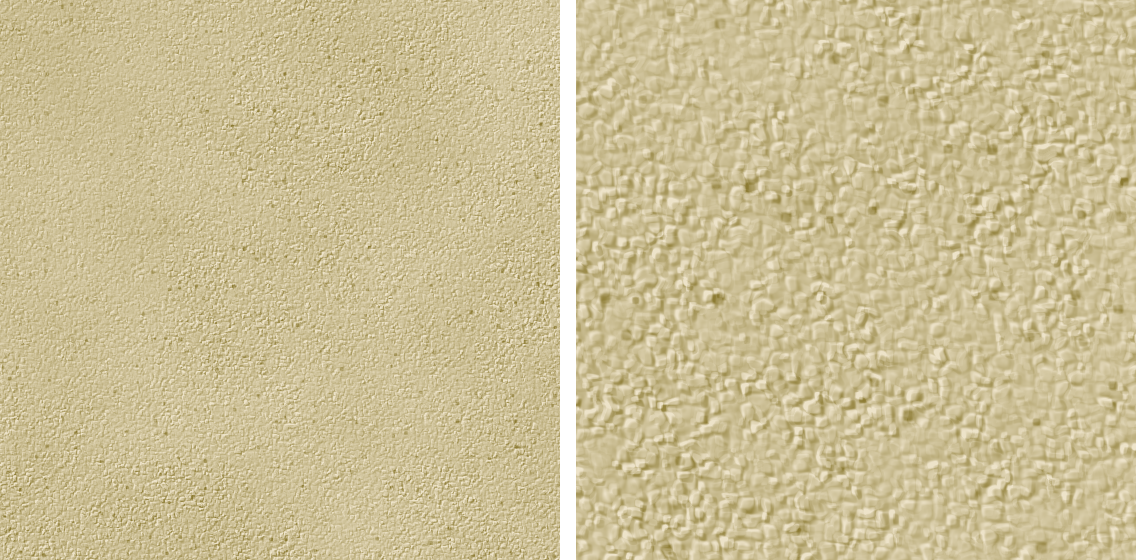
Left: the whole. Right: its middle third, enlarged.
Reproduce this texture procedurally as a WebGL 2 fragment shader.

```glsl
#version 300 es
precision highp float;
// Sandy, fine-grained plaster: irregular, slightly warped grains form a height
// field that is lit from the upper left, with sparse dark pits, a fine speckle
// and broad faint blotches that vary both the tone and the roughness.
uniform vec2 u_resolution;
out vec4 fragColor;

vec3 hash3(vec2 p) {
    vec3 q = fract(p.xyx * vec3(0.1031, 0.1030, 0.0973));
    q += dot(q, q.yxz + 33.33);
    return fract((q.xxy + q.yzz) * q.zyx);
}

// Two independent channels of smooth noise
vec2 noise2(vec2 p) {
    vec2 cell = floor(p), f = fract(p);
    f = f * f * (3.0 - 2.0 * f);
    vec2 low = mix(hash3(cell).xy, hash3(cell + vec2(1, 0)).xy, f.x);
    vec2 high = mix(hash3(cell + vec2(0, 1)).xy, hash3(cell + vec2(1, 1)).xy, f.x);
    return mix(low, high, f.y);
}

float fbm(vec2 p) {
    float sum = 0.0, weight = 0.5;
    for (int i = 0; i < 4; i++) {
        sum += weight * noise2(p).x;
        p = mat2(1.6, 1.2, -1.2, 1.6) * p + 17.3;
        weight *= 0.5;
    }
    return sum / 0.9375;
}

// Height of the tallest grain, plus fine unevenness that breaks its edges
float grainHeight(vec2 p) {
    vec2 home = floor(p);
    float height = 0.0;
    for (int y = -1; y <= 1; y++) {
        for (int x = -1; x <= 1; x++) {
            vec2 cell = home + vec2(x, y);
            vec3 rnd = hash3(cell + 7.0);
            vec3 form = hash3(cell + 503.0);
            vec2 d = p - cell - 0.5 - 0.9 * (rnd.xy - 0.5);
            float stretch = mix(0.8, 1.25, form.x);
            d *= vec2(stretch, 1.0 / stretch);
            d *= d;
            float dist = sqrt(sqrt(dot(d, d))) / mix(0.42, 0.8, form.y);
            height = max(height, (1.0 - smoothstep(0.5, 1.0, dist)) * mix(0.35, 1.0, rnd.z));
        }
    }
    return height + 0.5 * noise2(p * 1.8 + 41.0).x;
}

// Small dark holes in a few cells of a coarse grid
float pits(vec2 p) {
    vec3 rnd = hash3(floor(p) + 211.0);
    vec2 d = abs(fract(p) - mix(vec2(0.25), vec2(0.75), rnd.xy));
    float radius = mix(0.11, 0.20, fract(rnd.z * 53.0));
    float dist = mix(length(d), max(d.x, d.y), 0.5);
    return step(rnd.z, 0.17) * (1.0 - smoothstep(0.5 * radius, radius, dist));
}

void main() {
    vec2 uv = gl_FragCoord.xy / u_resolution.y;

    // Broad variation of tone and roughness
    float blotch = fbm(uv * vec2(3.5, 4.5) + 3.7) - 0.5;
    float patches = fbm(uv * 8.0 + 29.0);
    float smoothCorner = 1.0 - smoothstep(0.1, 0.75, length(uv - vec2(0.05, 0.85)));
    float roughness = mix(0.8, 1.15, smoothstep(0.3, 0.7, patches)) * (1.0 - 0.3 * smoothCorner);

    // Some grains stand out, others are nearly flush with the surface
    float relief = roughness * mix(0.45, 1.45, noise2(uv * 75.0 + 61.0).x);

    // Grain relief lit from the upper left
    vec2 p = uv * 160.0;
    p += 0.5 * (noise2(p * 0.9 + 87.0) - 0.5);
    vec2 away = vec2(0.18, -0.18);
    float far = grainHeight(p + away);
    float near = grainHeight(p - away);
    float tone = 0.14 * (far - near);

    // Crevices between grains are slightly darker than their tops
    tone += 0.018 * (far + near - 1.9);
    tone *= relief;

    tone += 0.068 * blotch + 0.009;
    tone += 0.035 * (noise2(uv * 400.0 + 19.0).x - 0.5);
    tone -= 0.15 * pits(uv * 42.0) * roughness;
    tone = clamp(tone, -0.25, 0.13);

    // Warm sand colour; blue shifts the most between shade and light
    vec3 color = vec3(0.80, 0.75, 0.587) + tone * vec3(1.0, 1.07, 1.55);
    fragColor = vec4(color, 1.0);
}
```
